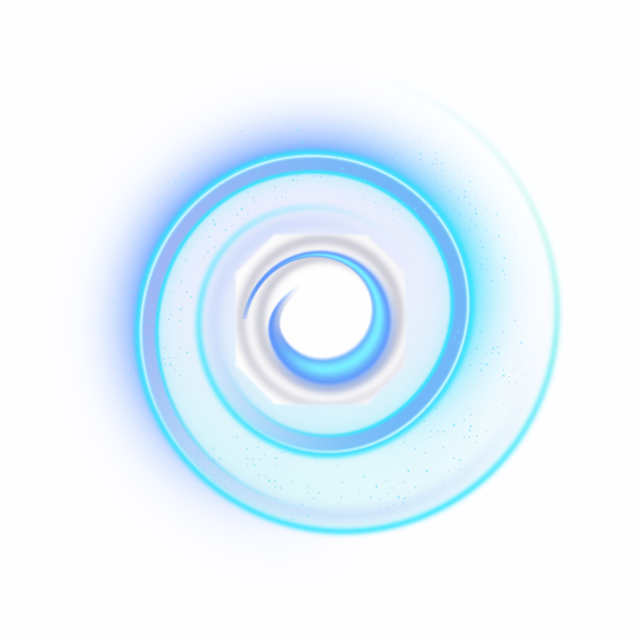
Reproduce this background procedurally as a WebGL 1 fragment shader.

```glsl
precision highp float;
// A glowing blue spiral on white: one curve r = R(turns), wound inwards,
// carries bright rims, a coloured band and a soft halo. A small silvery disc
// in the middle holds a tapering blue swirl; dust is scattered by a hashed grid.
uniform vec2 u_resolution;

#define SPIRAL_CENTER vec2(0.505, 0.500)
#define SWIRL_CENTER vec2(0.507, 0.502)
#define START_RADIUS 0.393
#define DECAY 0.41
#define BAND_WIDTH 0.030
#define HALO_WIDTH 0.058
#define DISC_SIZE 0.133
#define DUST_CELLS 115.0

const float TAU = 6.283185;
const vec3 BLUE = vec3(0.38, 0.59, 0.98);
const vec3 CYAN = vec3(0.20, 0.89, 0.99);
const vec3 ICE = vec3(0.83, 0.96, 0.98);
const vec3 LAVENDER = vec3(0.91, 0.92, 0.99);

float bell(float x, float width) {
  x /= width;
  return exp(-x * x);
}

// Rises over a..b and falls over c..d
float window(float x, float a, float b, float c, float d) {
  return smoothstep(a, b, x) * (1.0 - smoothstep(c, d, x));
}

vec2 hash2(vec2 p) {
  p = vec2(dot(p, vec2(127.1, 311.7)), dot(p, vec2(269.5, 183.3)));
  return fract(sin(p) * 43758.5);
}

float gradientCorner(vec2 cell, vec2 f, vec2 corner) {
  return dot(hash2(cell + corner) * 2.0 - 1.0, f - corner);
}

float gradientNoise(vec2 p) {
  vec2 i = floor(p), f = fract(p);
  vec2 w = f * f * (3.0 - 2.0 * f);
  float low = mix(gradientCorner(i, f, vec2(0, 0)), gradientCorner(i, f, vec2(1, 0)), w.x);
  float high = mix(gradientCorner(i, f, vec2(0, 1)), gradientCorner(i, f, vec2(1, 1)), w.x);
  return mix(low, high, w.y);
}

// Radius of the outer rim after t clockwise turns from the top
float spiralRadius(float t) {
  return START_RADIUS * exp(-DECAY * t) + 0.0155 * bell(t - 0.36, 0.18)
       - 0.0095 * bell(t - 1.34, 0.12) + 0.007 * bell(t - 1.87, 0.12);
}

// One winding: interior tint, halo, band, then the two rims
vec3 drawCoil(vec3 col, float t, float r, float height, float px) {
  float d = r - spiralRadius(t);
  float inside = 1.0 - smoothstep(-0.012, 0.002, d);
  float outside = smoothstep(-px, px, d);
  float strong = window(t, 0.48, 0.78, 1.38, 1.72);
  float rightSide = smoothstep(0.98, 1.2, t);

  vec3 tint = mix(ICE, LAVENDER, smoothstep(0.22, 0.62, height));
  col = mix(col, tint, 0.85 * inside * window(t, 0.12, 0.62, 1.7, 2.3));

  float halo = window(t, 0.46, 0.85, 1.12, 1.5) * outside;
  vec3 haloColor = mix(vec3(0.36, 0.60, 1.0), CYAN, rightSide);
  col = mix(col, mix(LAVENDER, haloColor, 0.35), 0.75 * halo * bell(d, HALO_WIDTH));
  col = mix(col, haloColor, 0.85 * halo * exp(-max(d, 0.0) / 0.021));

  float innerGlow = exp(min(d + BAND_WIDTH, 0.0) / 0.014) * inside;
  col = mix(col, mix(ICE, CYAN, 0.3), 0.65 * strong * innerGlow);

  float band = smoothstep(-BAND_WIDTH - 0.004, -BAND_WIDTH + 0.004, d) * (1.0 - outside);
  vec3 bandColor = mix(vec3(0.60, 0.68, 0.96), vec3(0.40, 0.68, 0.97), smoothstep(0.8, 1.1, t));
  col = mix(col, bandColor, 0.85 * strong * band);
  float softBand = bell(d + 0.024, 0.014) * window(t, 0.25, 0.5, 1.9, 2.2);
  col = mix(col, vec3(0.70, 0.80, 0.98), 0.4 * softBand * (1.0 - strong));

  vec3 rimColor = mix(vec3(0.76, 0.97, 0.92), CYAN, smoothstep(0.15, 0.42, t));
  float rim = window(t, 0.0, 0.28, 1.5, 2.2);
  col = mix(col, rimColor, 0.8 * rim * bell(d, 0.0045 + px));
  col = mix(col, CYAN, 0.85 * strong * bell(d + BAND_WIDTH, 0.0026 + 0.5 * px));
  return mix(col, vec3(0.82, 1.0, 1.0), 0.85 * strong * bell(d + 0.005, 0.0018 + 0.5 * px));
}

// Silvery disc with clipped corners and the tapering swirl
vec3 drawDisc(vec3 col, vec2 p, float px) {
  vec2 q = abs(p - vec2(0.501, 0.501));
  float edge = max(max(q.x, q.y) - DISC_SIZE, (q.x + q.y - 0.205) * 0.707);
  vec2 v = p - SWIRL_CENTER;
  float r = length(v), turn = fract(atan(v.x, v.y) / TAU + 0.25);
  float streak = 0.5 + 0.5 * cos(r * 200.0 + turn * TAU - 1.2);
  float silver = window(r, 0.076, 0.096, 0.125, 0.155) * (0.2 + 0.8 * streak);
  vec3 disc = mix(vec3(0.995), vec3(0.77, 0.77, 0.82), 0.8 * silver);

  for (int k = 0; k < 2; k++) {
    float s = turn + float(k);
    float middle = 0.078 + 0.047 * exp(-3.0 * s) - 0.016 * smoothstep(0.95, 1.13, s);
    float halfWidth = 0.003 + 0.018 * bell(s - 0.68, 0.28);
    float u = (r - middle) / halfWidth;
    float soft = px / halfWidth + 0.16;
    float cover = window(u, -1.0 - soft, -1.0 + soft, 1.0 - soft, 1.0 + soft);
    float bright = bell(u + 0.2, 0.65) * window(s, 0.08, 0.3, 0.75, 0.98);
    vec3 ink = mix(BLUE, vec3(0.48, 0.93, 1.0), bright);
    ink = mix(ink, vec3(0.82, 0.83, 0.89), smoothstep(0.85, 1.1, s) * smoothstep(0.7, -0.6, u));
    disc = mix(disc, BLUE, 0.4 * bell(u - 1.1, 0.5) * window(s, 0.0, 0.3, 0.8, 1.0));
    disc = mix(disc, ink, cover * (1.0 - smoothstep(1.0, 1.16, s)) * smoothstep(-0.05, 0.08, s));
  }
  return mix(col, disc, 1.0 - smoothstep(-0.004, 0.002 + px, edge));
}

// Fine specks, clustered by noise
vec3 drawDust(vec3 col, vec2 p, float r, float px) {
  vec2 cell = floor(p * DUST_CELLS);
  vec2 seed = hash2(cell);
  vec2 offset = fract(p * DUST_CELLS) - 0.3 - 0.4 * hash2(cell + 37.0);
  float size = mix(0.0006, 0.0019, seed.y * seed.y);
  float speck = 1.0 - smoothstep(size - px, size + px, length(offset) / DUST_CELLS);
  float chance = 0.13 + 0.5 * gradientNoise(p * 14.0);
  float zone = window(r, 0.17, 0.22, 0.29, 0.35);
  vec3 speckColor = mix(vec3(0.50, 0.67, 0.96), vec3(0.43, 0.91, 0.98), seed.y);
  return mix(col, speckColor, 0.65 * speck * zone * step(seed.x, chance));
}

void main() {
  float scale = min(u_resolution.x, u_resolution.y), px = 1.0 / scale;
  vec2 p = (gl_FragCoord.xy - 0.5 * u_resolution) / scale + 0.5;
  vec2 v = p - SPIRAL_CENTER;
  float r = length(v), turn = fract(atan(v.x, v.y) / TAU);
  vec3 col = vec3(0.995, 0.995, 1.0);
  for (int k = 0; k < 3; k++) col = drawCoil(col, turn + float(k), r, p.y, px);
  col = drawDust(col, p, r, px);
  gl_FragColor = vec4(drawDisc(col, p, px), 1.0);
}
```
